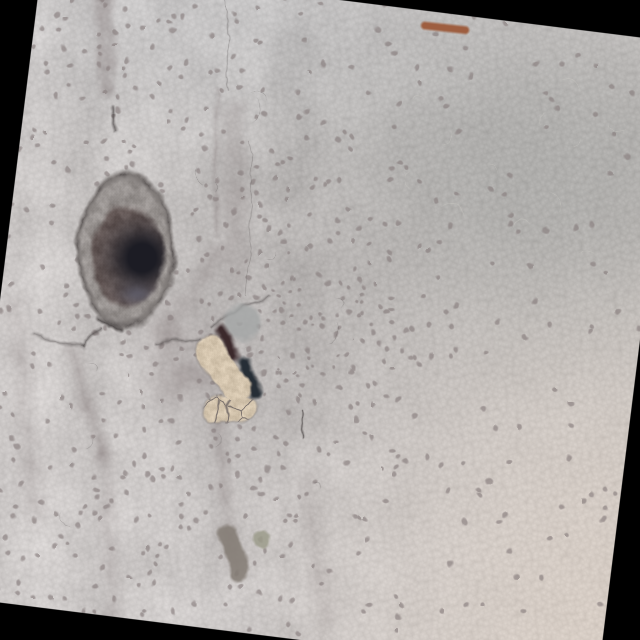
A WebGL 2 fragment shader for this texture:

```glsl
#version 300 es
precision highp float;
// A tilted slab of weathered plaster on black, with a drilled hole and a chipped patch.
#define TILT .1241
#define WARP .0045
#define MOTTLE .028
#define GRAIN .05
#define ARC_COUNT 12
#define STAIN vec3(.53, .49, .49)
#define CRACK vec3(.24, .22, .22)
uniform vec2 u_resolution;
out vec4 fragColor;

vec2 hash2(vec2 c) {
  return fract(sin(vec2(dot(c, vec2(127.1, 311.7)), dot(c, vec2(269.5, 183.3)))) * 43758.5);
}

// Cellular noise: nearest distance, second distance, cell id
vec3 cells(vec2 p) {
  vec3 best = vec3(9, 9, 0);
  for (int i = 0; i < 9; i++) {
    vec2 cell = floor(p) + vec2(i % 3 - 1, i / 3 - 1), seed = hash2(cell);
    float d = length(cell + seed - p);
    if (d < best.x) best = vec3(d, best.x, fract(seed.x * 17. + seed.y * 5.));
    else best.y = min(best.y, d);
  }
  return best;
}

// Layered sines, roughly -1 to 1
float waves(vec2 p) {
  float sum = 0., amp = .55;
  for (int i = 0; i < 5; i++) {
    p = mat2(.8, .6, -.6, .8) * p * 1.8 + vec2(1.7, 4.1);
    sum += amp * sin(p.x + 1.6 * sin(p.y * .9));
    amp *= .62;
  }
  return sum;
}

float soft(float d, float blur) { return 1. - smoothstep(-blur, blur, d); }

// Distance to the segment from s.xy to s.zw
float segment(vec2 p, vec4 s) {
  vec2 ab = s.zw - s.xy, ap = p - s.xy;
  return length(ap - ab * clamp(dot(ap, ab) / dot(ab, ab), 0., 1.));
}

float stroke(vec2 p, vec4 s, float r, float blur) { return soft(segment(p, s) - r, blur); }

float ellipse(vec2 p, vec2 c, vec2 r) { return (length((p - c) / r) - 1.) * min(r.x, r.y); }

float glow(vec2 p, vec2 c, vec2 r) { vec2 v = (p - c) / r; return exp(-dot(v, v)); }

// Short curved marks scattered over a box
float arcs(vec2 p, vec2 corner, vec2 size, float seed) {
  float mark = 0.;
  for (int i = 0; i < ARC_COUNT; i++) {
    vec2 h = hash2(vec2(i, seed)), k = hash2(h * 91.), v = p - corner - h * size;
    float bend = cos(atan(v.y, v.x) - 6.283 * k.x);
    mark = max(mark, soft(abs(length(v) - mix(.008, .022, k.y)), .0017) * smoothstep(.4, .9, bend));
  }
  return mark;
}

vec3 wall(vec2 p, vec2 q) {
  // Broad light, warm at the lower right
  vec3 col = mix(vec3(.8, .785, .78), vec3(.84, .8, .765), smoothstep(.3, 1., p.x) * (1. - p.y));
  col = mix(col, vec3(.665, .663, .655), .9 * glow(p, vec2(.84, .74), vec2(.44, .28)));
  col = mix(col, vec3(.69, .675, .67), .6 * glow(p, vec2(.44, .52), vec2(.2, .25)));
  col = mix(col, vec3(.75, .75, .755), .6 * glow(p, vec2(.35, 1), vec2(.4, .2)));
  // Vertical bands, mottling and grain
  float left = 1. - smoothstep(.4, .75, p.x);
  col += .016 * waves(vec2(p.x * 16., p.y * .7)) * (.3 + left);
  col += MOTTLE * waves(p * 14.) * (.25 + .75 * left);
  col += GRAIN * (.45 - cells(p * 130.).x) + .012 * waves(p * 170.);
  // Long stains
  float s = .5 * stroke(q, vec4(.163, 1.02, .166, .86), .014, .01);
  s += .32 * stroke(q, vec4(.364, .82, .37, .57), .016, .018);
  s += .45 * stroke(q, vec4(.338, .86, .34, .63), .002, .007);
  s += .45 * stroke(q, vec4(.336, .6, .255, .48), .006, .03);
  s += .4 * stroke(q, vec4(.025, .52, .055, .2), .004, .03);
  s += .55 * stroke(q, vec4(.115, .45, .16, .29), .006, .016);
  s += .35 * stroke(q, vec4(.165, .28, .177, .02), .005, .022);
  s += .45 * stroke(q, vec4(.34, .34, .362, .12), .006, .022);
  s += .3 * stroke(q, vec4(.48, .25, .51, .03), .006, .025);
  s += .45 * glow(p, vec2(.29, .43), vec2(.06, .07));
  col = mix(col, STAIN, clamp(s * (.85 + .35 * waves(p * 30.)), 0., .8));
  // Pits crowd around the damaged middle
  float crowd = .2 + glow(p, vec2(.48), vec2(.14)) + .3 * left;
  vec3 pit = cells(q * 62.);
  col = mix(col, STAIN, .65 * soft(pit.x - .26 * pit.z, .12) * step(1. - .37 * crowd, pit.z));
  // Scratches and hairline cracks
  col = mix(col, vec3(.85, .84, .81), .5 * arcs(q, vec2(.62, .45), vec2(.36, .42), 3.));
  col = mix(col, CRACK, .35 * arcs(q, vec2(.08, .1), vec2(.5, .75), 8.));
  float c = .5 * stroke(q, vec4(.353, 1, .356, .86), 0., .002);
  c += .4 * stroke(q, vec4(.391, .78, .388, .54), 0., .002);
  c += .7 * stroke(q, vec4(.177, .83, .178, .797), .002, .004);
  c += .6 * stroke(q, vec4(.05, .48, .13, .455), .001, .005);
  c += .7 * stroke(q, vec4(.13, .457, .157, .487), .001, .003);
  c += .6 * stroke(q, vec4(.24, .467, .31, .472), .001, .004);
  c += .6 * stroke(q, vec4(.33, .49, .42, .54), .001, .004);
  c += .7 * stroke(q, vec4(.472, .36, .477, .318), .001, .002);
  return mix(col, CRACK, min(c, .9));
}

vec3 drillHole(vec3 col, vec2 p, vec2 q) {
  float rim = ellipse(q, vec2(.197, .608), vec2(.076, .121)), rough = waves(p * 75.);
  col = mix(col, vec3(.59, .57, .56) + .06 * rough, soft(rim, .004));
  col = mix(col, CRACK, soft(abs(rim + .003) - .002, .005) * clamp(.5 + .35 * rough, 0., .9));
  col = mix(col, CRACK, .9 * stroke(q, vec4(.155, .502, .19, .487), .002, .005));
  vec3 bore = vec3(.41, .36, .35) + .05 * rough;
  bore = mix(bore, vec3(.11, .11, .14), min(1., 1.25 * glow(p, vec2(.222, .597), vec2(.046))));
  bore = mix(bore, vec3(.37, .37, .43), .7 * glow(p, vec2(.214, .54), vec2(.025, .016)));
  return mix(col, bore, soft(ellipse(q, vec2(.2, .598), vec2(.057, .08)), .005));
}

vec3 chippedPatch(vec3 col, vec2 p, vec2 q) {
  col = mix(col, vec3(.64, .65, .65), .8 * soft(ellipse(q, vec2(.378, .495), vec2(.026)), .006));
  col = mix(col, vec3(.23, .16, .17), stroke(q, vec4(.346, .483, .368, .443), .008, .006));
  col = mix(col, vec3(.15, .18, .21), stroke(q, vec4(.385, .437, .397, .388), .008, .005));
  float upper = segment(q, vec4(.327, .453, .368, .397)) - .023;
  float lower = segment(q, vec4(.333, .36, .382, .364)) - .018, chip = min(upper, lower);
  vec3 block = cells(q * 34.), filler = vec3(.83, .77, .68) + .045 * waves(p * 110.);
  filler = mix(filler, STAIN * .75, step(lower, upper) * .8 * soft(block.y - block.x - .05, .06));
  col = mix(col, CRACK, .55 * soft(abs(chip), .005));
  return mix(col, filler, soft(chip, .003));
}

void main() {
  vec2 p = gl_FragCoord.xy / u_resolution;
  vec2 q = p + WARP * vec2(waves(p * 22.), waves(p.yx * 24. + 7.));
  vec3 col = chippedPatch(drillHole(wall(p, q), p, q), p, q);
  // Dark smear, green spot and rust mark
  col = mix(col, vec3(.51, .48, .45), .85 * stroke(q, vec4(.358, .167, .372, .105), .014, .004));
  col = mix(col, vec3(.6, .6, .53), .8 * soft(ellipse(q, vec2(.408, .156), vec2(.012)), .003));
  col = mix(col, vec3(.62, .37, .25), stroke(p, vec4(.664, .96, .727, .953), .006, .003));
  // Tilted square slab
  vec2 axis = vec2(cos(TILT), -sin(TILT)), v = p - .5;
  float edge = max(abs(dot(v, axis)), abs(dot(v, vec2(-axis.y, axis.x)))) - .5;
  fragColor = vec4(col * soft(edge, .0012), 1);
}
```
